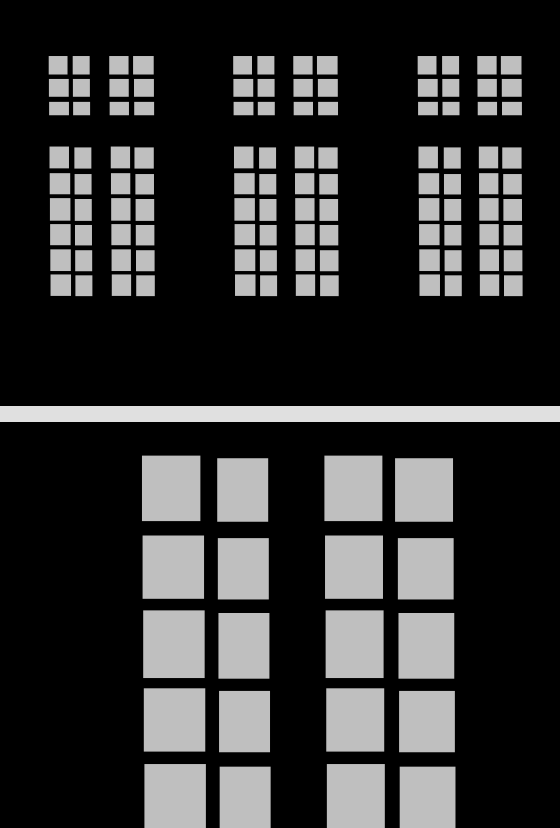
Top, the full canvas; bottom, a detail of the centre.
Write a Shadertoy shader that draws this pattern.

```glsl
// Three bays of pale, slightly uneven window panes on a black wall.

const vec2 DESIGN = vec2(768.0, 558.0);   // layout units across the canvas
const vec3 WALL = vec3(0.0);
const vec3 PANE = vec3(0.748);
const int BAYS = 3;
const int COLUMNS = 4;
const int ROWS = 9;
const int UPPER_ROWS = 3;
const float ROW_DRIFT = 0.28;             // sideways lean per row
const float TOP_SINK = 1.2;               // odd lower columns start lower
const float BOTTOM_SINK = 0.3;
const float TRIM_RIGHT = 1.4;             // first-row width changes
const float GROW_LEFT = 1.0;

// Distance between bays, per column
const float PITCH[4] = float[4](253.0, 253.3, 252.4, 252.2);

// Left and right edges of the columns in the first bay
const vec2 UPPER_COLUMN[4] = vec2[4](
    vec2(66.8, 94.0), vec2(99.7, 123.0), vec2(149.8, 176.3), vec2(183.5, 210.8));
const vec2 LOWER_COLUMN[4] = vec2[4](
    vec2(67.9, 96.0), vec2(102.0, 125.3), vec2(151.9, 178.4), vec2(185.4, 210.9));

// Top and bottom edges of the rows, measured downward
const vec2 ROW[9] = vec2[9](
    vec2(77.0, 102.4), vec2(108.5, 133.0), vec2(140.0, 158.4),
    vec2(201.4, 231.4), vec2(238.0, 267.0), vec2(272.3, 303.3),
    vec2(308.0, 337.0), vec2(342.7, 372.5), vec2(377.2, 406.7));

// Antialiased coverage of the interval span at x
float inside(float x, vec2 span, float pixel) {
    vec2 edge = clamp(vec2(x - span.x, span.y - x) / pixel + 0.5, 0.0, 1.0);
    return edge.x * edge.y;
}

float paneCoverage(vec2 p, vec2 pixel, int column, int row) {
    bool lower = row >= UPPER_ROWS;
    int localRow = lower ? row - UPPER_ROWS : row;
    vec2 across = lower ? LOWER_COLUMN[column] : UPPER_COLUMN[column];
    vec2 down = ROW[row];

    // Small irregularities within a bay
    across += ROW_DRIFT * float(localRow);
    if (localRow == 0) {
        if (column == 0) across.y -= TRIM_RIGHT;
        if (column == 3) across.x -= GROW_LEFT;
    }
    if (lower && column % 2 == 1) down += vec2(TOP_SINK, BOTTOM_SINK);

    // Fold the canvas onto the nearest bay
    float center = 0.5 * (across.x + across.y);
    float bay = clamp(round((p.x - center) / PITCH[column]), 0.0, float(BAYS - 1));
    return inside(p.x - bay * PITCH[column], across, pixel.x)
         * inside(p.y, down, pixel.y);
}

void mainImage(out vec4 fragColor, in vec2 fragCoord) {
    vec2 pixel = DESIGN / iResolution.xy;
    vec2 p = fragCoord * pixel;
    p.y = DESIGN.y - p.y;

    float glass = 0.0;
    for (int row = 0; row < ROWS; row++)
        for (int column = 0; column < COLUMNS; column++)
            glass = max(glass, paneCoverage(p, pixel, column, row));

    fragColor = vec4(mix(WALL, PANE, glass), 1.0);
}
```
